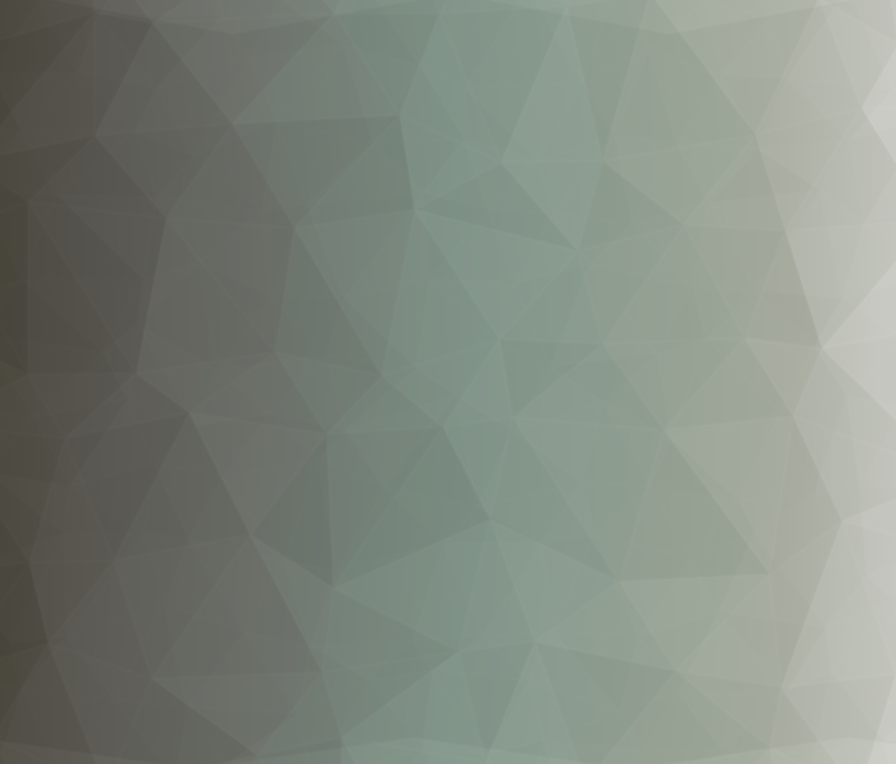
Write a Shadertoy shader that draws this background.

```glsl
// Low-poly mesh of soft facets, fading from dark olive through sage to pale grey.

const float ROW_HEIGHT = 0.87;
const float EDGE_SOFTNESS = 0.0018;

// Sine-free hash: two values from 0 to 1
vec2 hash22(vec2 p) {
    vec3 q = fract(vec3(p.xyx) * vec3(0.1031, 0.1030, 0.0973));
    q += dot(q, q.yzx + 33.33);
    return fract((q.xx + q.yz) * q.zy);
}

// Horizontal colour ramp, bowed slightly at mid height
vec3 ramp(vec2 p, float aspect) {
    vec3 stops[9] = vec3[9](
        vec3(0.29, 0.28, 0.24), vec3(0.36, 0.355, 0.335), vec3(0.405, 0.415, 0.39),
        vec3(0.45, 0.495, 0.46), vec3(0.495, 0.57, 0.525), vec3(0.54, 0.605, 0.56),
        vec3(0.59, 0.635, 0.58), vec3(0.655, 0.675, 0.625), vec3(0.78, 0.785, 0.76));
    float u = clamp(p.x / aspect, 0.0, 1.0);
    float bow = 4.0 * u * (1.0 - u) * (4.0 * p.y * (1.0 - p.y) - 0.6);
    float t = clamp(u - 0.03 * bow, 0.0, 1.0) * 8.0;
    int i = min(int(t), 7);
    return mix(stops[i], stops[i + 1], t - float(i));
}

// Jittered vertex of a skewed triangular lattice
vec2 meshVertex(vec2 id, float size, float seed) {
    vec2 jitter = (hash22(id + seed) - 0.5) * 0.62;
    return size * (vec2(id.x + 0.5 * id.y, id.y * ROW_HEIGHT) + jitter);
}

// Signed distance from the line a-b, positive on its left
float lineSide(vec2 p, vec2 a, vec2 b) {
    vec2 e = normalize(b - a);
    return e.x * (p.y - a.y) - e.y * (p.x - a.x);
}

// Facet colour in rgb, weighted by its coverage in a
vec4 facet(vec2 p, vec2 a, vec2 b, vec2 c, float aspect, float softness) {
    float side = min(lineSide(p, a, b), min(lineSide(p, b, c), lineSide(p, c, a)));
    float coverage = smoothstep(-softness, softness, side);
    if (coverage <= 0.0) return vec4(0.0);
    vec2 centre = (a + b + c) / 3.0;
    float shade = (hash22(floor(centre * 500.0)).x - 0.5) * 0.035;
    float ridge = 0.010 * (1.0 - smoothstep(0.0, 0.004, abs(side)));
    vec3 colour = ramp(mix(centre, p, 0.45), aspect) + shade + ridge;
    return vec4(colour * coverage, coverage);
}

// Blend of the triangles around a point
vec3 mesh(vec2 p, float size, float seed, float aspect, float softness) {
    float row = p.y / (size * ROW_HEIGHT);
    vec2 cell = floor(vec2(p.x / size - 0.5 * row, row));
    vec4 sum = vec4(0.0);
    for (int j = -1; j <= 1; j++) {
        for (int i = -1; i <= 1; i++) {
            vec2 id = cell + vec2(i, j);
            vec2 a = meshVertex(id, size, seed);
            vec2 b = meshVertex(id + vec2(1, 0), size, seed);
            vec2 c = meshVertex(id + vec2(0, 1), size, seed);
            vec2 d = meshVertex(id + vec2(1, 1), size, seed);
            sum += facet(p, a, b, c, aspect, softness);
            sum += facet(p, b, d, c, aspect, softness);
        }
    }
    return sum.a > 0.001 ? sum.rgb / sum.a : ramp(p, aspect);
}

// Shallow wedges hanging from a border, repeated along x
float wedges(float x, float depthFromEdge, float tip, float depth, float softness) {
    float offset = abs(fract((x - tip) / 0.57 + 0.5) - 0.5) * 0.57;
    float reach = depth * (1.0 - offset / 0.24);
    return smoothstep(-softness, softness, reach - depthFromEdge);
}

void mainImage(out vec4 fragColor, in vec2 fragCoord) {
    vec2 p = fragCoord / iResolution.y;
    float aspect = iResolution.x / iResolution.y;
    float softness = max(EDGE_SOFTNESS, 0.7 / iResolution.y);

    // Broad facets with a faint finer mesh showing through
    vec3 broad = mesh(p, 0.160, 117.0, aspect, softness);
    vec3 fine = mesh(p, 0.105, 251.0, aspect, softness);
    vec3 colour = mix(broad, fine, 0.28);

    // Pale slivers along the top and bottom borders
    colour += 0.020 * wedges(p.x, 1.0 - p.y, 0.306, 0.045, softness);
    colour += 0.022 * wedges(p.x, p.y, 1.11, 0.035, softness);

    fragColor = vec4(clamp(colour, 0.0, 1.0), 1.0);
}
```
